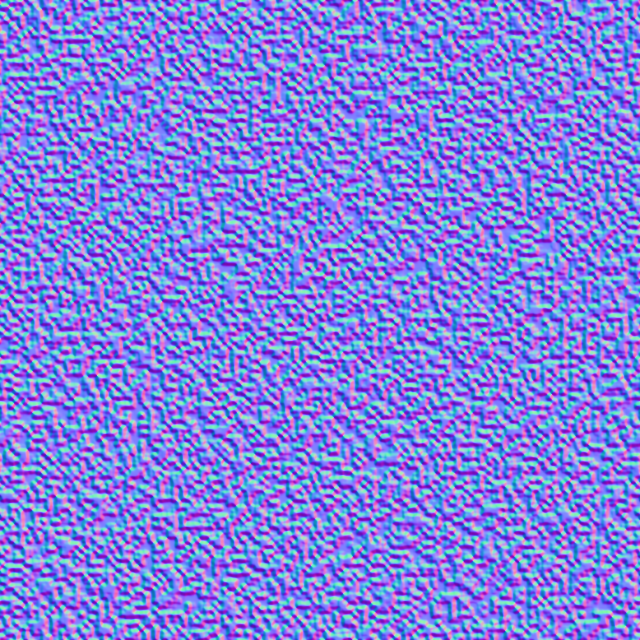
Give the GLSL for this texture map, as a Shadertoy shader.

```glsl
// Tangent-space normal map of a fine, maze-like pebbled relief.
// Jittered cells carry random heights, blended by Gaussian weights (soft
// cellular noise); the exact slope of that blend is encoded as a normal.

#define CELLS 138.0       // cells along the canvas height
#define JITTER 0.34       // spread of cell centres, 0 = regular grid
#define SHARPNESS 3.0     // steepness of the blend between cells
#define PLATEAU 0.22      // higher = more cells fully raised or sunken
#define BUMP vec2(0.77, 0.86)  // relief strength across x and y

// Three random values in 0..1 for a cell
vec3 hash3(vec2 cell) {
    vec3 h = fract(cell.xyx * vec3(0.1031, 0.1030, 0.0973));
    h += dot(h, h.yxz + 33.33);
    return fract((h.xxy + h.yzz) * h.zyx);
}

// Slope of the height field at p, in cell units
vec2 reliefSlope(vec2 p) {
    vec2 home = floor(p);
    float weightSum = 0.0, heightSum = 0.0;
    vec2 weightSlope = vec2(0.0), heightSlope = vec2(0.0);

    for (int y = -1; y <= 1; y++)
    for (int x = -1; x <= 1; x++) {
        vec2 cell = home + vec2(x, y);
        vec3 rnd = hash3(mod(cell, CELLS) + 7.0);   // wraps so the map tiles
        vec2 d = p - cell - 0.5 - JITTER * (rnd.xy - 0.5);
        float height = 2.0 * smoothstep(PLATEAU, 1.0 - PLATEAU, rnd.z) - 1.0;

        float weight = exp(-SHARPNESS * dot(d, d));
        vec2 slope = -2.0 * SHARPNESS * d * weight;
        weightSum += weight;
        heightSum += height * weight;
        weightSlope += slope;
        heightSlope += height * slope;
    }
    // Quotient rule for heightSum / weightSum
    return (heightSlope - weightSlope * heightSum / weightSum) / weightSum;
}

void mainImage(out vec4 fragColor, in vec2 fragCoord) {
    vec2 uv = fragCoord / iResolution.y;
    vec3 normal = normalize(vec3(-BUMP * reliefSlope(uv * CELLS), 1.0));
    fragColor = vec4(0.5 + 0.5 * normal, 1.0);
}
```
